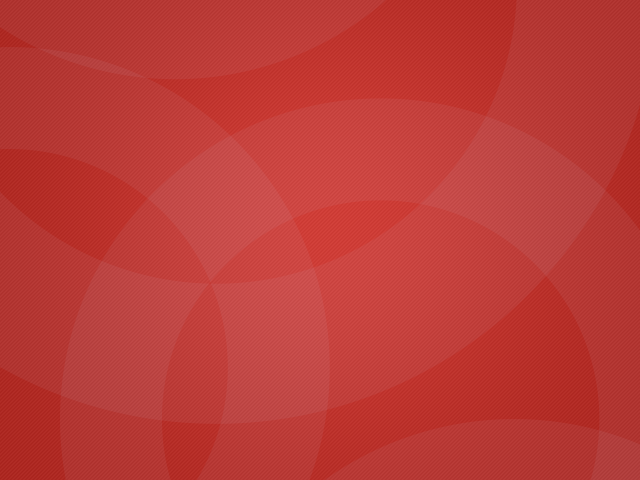
Reproduce this background procedurally as a Shadertoy shader.

```glsl
// Overlapping translucent rings on a glowing red field with fine diagonal stripes.

#define GLOW_CENTER vec2(0.677, 0.531)
#define GLOW_RADIUS 0.512
#define GLOW_COLOR vec3(0.812, 0.242, 0.217)
#define EDGE_COLOR vec3(0.666, 0.150, 0.125)
#define RING_COLOR vec3(0.78, 0.74, 0.84)
#define RING_OPACITY 0.075
#define HOLE_RATIO 0.682
#define STRIPE_COUNT 128.0
#define STRIPE_STRENGTH 0.019

const int RING_COUNT = 5;

// Each ring: center x, center y, outer radius, in canvas heights.
const vec3 RINGS[RING_COUNT] = vec3[RING_COUNT](
    vec3(0.019,  0.234, 0.668),
    vec3(0.793,  0.127, 0.668),
    vec3(0.451,  1.035, 0.918),
    vec3(0.365,  1.503, 0.668),
    vec3(1.071, -0.550, 0.677)
);

// Signed distance to a ring, negative inside the band.
float ringDistance(vec2 p, vec3 ring) {
    float d = length(p - ring.xy);
    return max(d - ring.z, ring.z * HOLE_RATIO - d);
}

void mainImage(out vec4 fragColor, in vec2 fragCoord) {
    vec2 p = fragCoord / iResolution.y;
    float pixel = 1.0 / iResolution.y;

    // Soft central glow
    vec2 fromGlow = (p - GLOW_CENTER) / GLOW_RADIUS;
    vec3 color = mix(EDGE_COLOR, GLOW_COLOR, exp(-dot(fromGlow, fromGlow)));

    // Translucent rings, each with a one pixel soft edge
    for (int i = 0; i < RING_COUNT; i++) {
        float coverage = clamp(0.5 - ringDistance(p, RINGS[i]) / pixel, 0.0, 1.0);
        color = mix(color, RING_COLOR, RING_OPACITY * coverage);
    }

    // Diagonal stripes, faded out where too fine to resolve
    float stripe = sin(6.2831853 * STRIPE_COUNT * (p.x - p.y));
    float resolved = 1.0 - smoothstep(0.4, 0.5, STRIPE_COUNT * pixel);
    color += STRIPE_STRENGTH * stripe * resolved;

    fragColor = vec4(color, 1.0);
}
```
